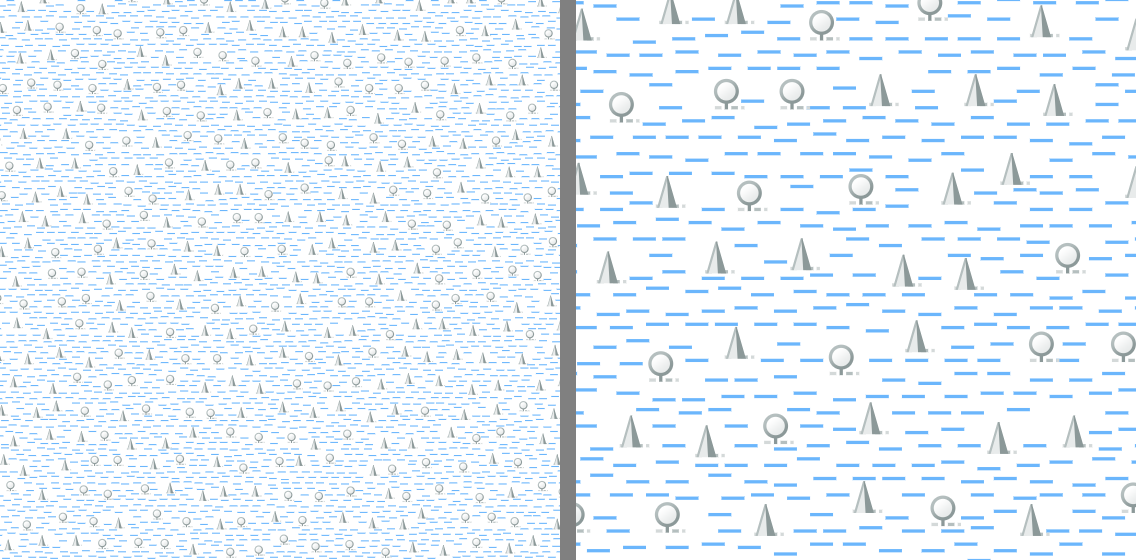
Left, the full canvas; right, a detail of the centre.
Write a Shadertoy shader that draws this pattern.

```glsl
// Swamp map pattern: short blue water dashes on white, with small grey
// round trees and conifers strewn between them. Both sets lie on staggered,
// jittered grids; a dash that would touch a tree is left out whole.

const float UNITS = 512.0;                  // drawing units per canvas height
const vec2 DASH_CELL = vec2(11.1, 5.2);     // spacing of the dashes
const vec2 DASH_HALF = vec2(3.5, 0.5);      // half size of a dash
const vec2 DASH_JITTER = vec2(3.0, 2.8);
const vec2 TREE_CELL = vec2(28.0, 24.8);    // spacing of the trees
const vec2 TREE_JITTER = vec2(14.0, 12.0);
const vec2 TREE_CLEARANCE = vec2(7.6, 6.0); // no dash centre inside this box
const float ROUND_SHARE = 0.45;             // share of round trees
const float CROWN_RADIUS = 3.3;
const float CONIFER_TOP = 5.2;
const float CONIFER_HEIGHT = 9.7;
const float CONIFER_SPREAD = 2.8;

const vec3 PAPER = vec3(1.0);
const vec3 WATER = vec3(0.42, 0.715, 0.99);
const vec3 DARK_GREY = vec3(0.55, 0.60, 0.60);
const vec3 MID_GREY = vec3(0.71, 0.75, 0.75);
const vec3 LIGHT_GREY = vec3(0.83, 0.85, 0.85);
const vec3 PALE_GREY = vec3(0.91, 0.92, 0.92);

float hash(vec2 p) {
    return fract(sin(dot(p, vec2(127.1, 311.7))) * 43758.5453);
}

vec2 hash2(vec2 p) {
    return vec2(hash(p), hash(p + vec2(37.2, 91.6)));
}

// Centres sit on whole units, which keeps the fine strokes sharp.
vec2 snap(vec2 p) {
    return floor(p) + 0.5;
}

float boxDistance(vec2 p, vec2 halfSize) {
    vec2 d = abs(p) - halfSize;
    return max(d.x, d.y);
}

// Smooth coverage of a shape from its signed distance.
float cover(float d) {
    return clamp(0.5 - d * iResolution.y / UNITS, 0.0, 1.0);
}

// Centre (xy) and random kind (z) of the tree closest to p.
vec3 nearestTree(vec2 p) {
    vec3 best = vec3(0.0);
    float bestDist = 1e6;
    float homeRow = floor(p.y / TREE_CELL.y);
    for (int j = -1; j <= 1; j++) {
        float row = homeRow + float(j);
        float shift = 0.5 * mod(row, 2.0);
        float homeColumn = floor(p.x / TREE_CELL.x - shift);
        for (int i = -1; i <= 1; i++) {
            vec2 cell = vec2(homeColumn + float(i), row);
            vec2 centre = (cell + vec2(shift + 0.5, 0.5)) * TREE_CELL;
            centre = snap(centre + (hash2(cell) - 0.5) * TREE_JITTER);
            float dist = distance(p, centre);
            if (dist < bestDist) {
                bestDist = dist;
                best = vec3(centre, hash(cell + 17.3));
            }
        }
    }
    return best;
}

// One dash per cell; every row has its own sideways shift.
float waterDash(vec2 p) {
    float row = floor(p.y / DASH_CELL.y);
    float shift = 0.5 * mod(row, 2.0) + 0.4 * hash(vec2(row, 5.7));
    vec2 cell = vec2(floor(p.x / DASH_CELL.x - shift), row);
    vec2 centre = (cell + vec2(shift + 0.5, 0.5)) * DASH_CELL;
    centre = snap(centre + (hash2(cell + 63.1) - 0.5) * DASH_JITTER);
    float gap = boxDistance(centre - nearestTree(centre).xy, TREE_CLEARANCE);
    return cover(boxDistance(p - centre, DASH_HALF)) * step(0.0, gap);
}

// Broken ground line at the foot of a tree.
vec3 drawGround(vec3 col, vec2 q) {
    col = mix(col, LIGHT_GREY, cover(boxDistance(q - vec2(-2.5, -4.0), vec2(1.0, 0.5))));
    col = mix(col, MID_GREY, cover(boxDistance(q - vec2(2.5, -4.0), vec2(1.0, 0.5))));
    return mix(col, LIGHT_GREY, cover(boxDistance(q - vec2(5.0, -4.0), vec2(0.5))));
}

// Shaded disc with a ring, lit from the upper left, on a short trunk.
vec3 drawRoundTree(vec3 col, vec2 q) {
    vec2 c = q - vec2(0.0, 1.0);
    float r = length(c);
    float shade = smoothstep(-3.0, 3.0, dot(c, vec2(0.6, -0.8)));
    col = mix(col, DARK_GREY, cover(boxDistance(q - vec2(0.0, -3.5), vec2(0.5, 1.0))));
    col = mix(col, mix(PAPER, PALE_GREY, shade), cover(r - CROWN_RADIUS));
    return mix(col, mix(MID_GREY, DARK_GREY, shade), cover(abs(r - CROWN_RADIUS) - 0.5));
}

// Narrow triangle: thin left edge, pale middle, dark right flank.
vec3 drawConifer(vec3 col, vec2 q) {
    float fall = CONIFER_TOP - q.y;
    float halfWidth = CONIFER_SPREAD * clamp(fall / CONIFER_HEIGHT, 0.0, 1.0);
    float inside = cover(max(-fall, fall - CONIFER_HEIGHT));
    col = mix(col, PALE_GREY, inside * cover(abs(q.x) - halfWidth));
    col = mix(col, MID_GREY, inside * cover(abs(q.x + halfWidth) - 0.35));
    return mix(col, DARK_GREY, inside * cover(abs(q.x - 0.6 * halfWidth) - 0.4 * halfWidth - 0.15));
}

void mainImage(out vec4 fragColor, in vec2 fragCoord) {
    vec2 p = fragCoord / iResolution.y * UNITS;
    vec3 col = mix(PAPER, WATER, waterDash(p));
    vec3 tree = nearestTree(p);
    vec2 q = p - tree.xy;
    col = drawGround(col, q);
    col = tree.z < ROUND_SHARE ? drawRoundTree(col, q) : drawConifer(col, q);
    fragColor = vec4(col, 1.0);
}
```
